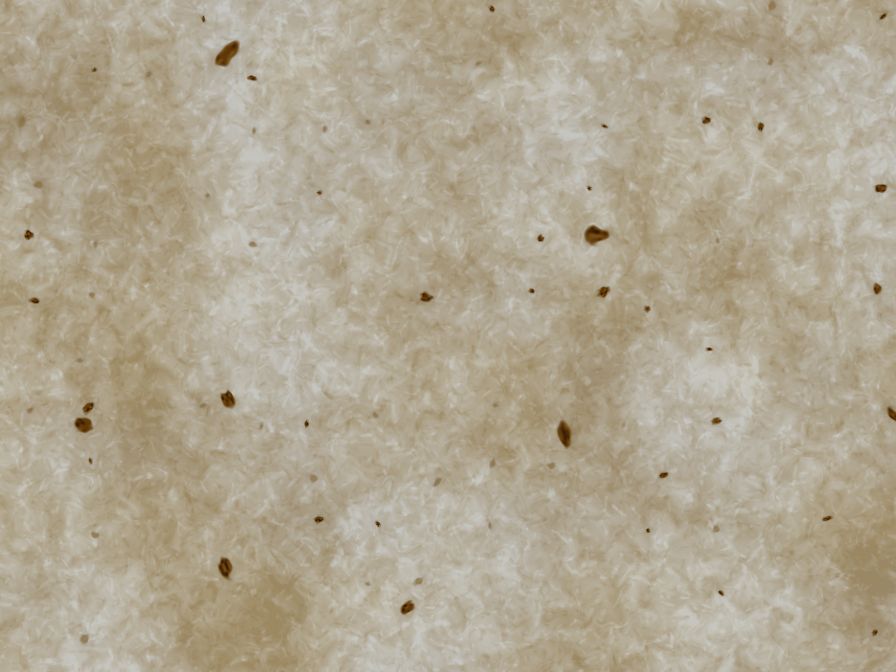
This texture is drawn by a Shadertoy shader. Its source:

```glsl
// Pale felted fibre pulp with soft creases and scattered brown husk specks
#define FIBRE_LAYERS 6
#define FIBRE_CELLS 27.0
#define FIBRE_STRENGTH 0.78
#define BROAD_MOTTLE 1.2
#define FINE_MOTTLE 1.0
#define CREASE_DEPTH 0.27
#define MEAN_TONE 0.585
#define LARGE_SPECK_SHARE 0.42
#define SMALL_SPECK_SHARE 0.30

const vec3 SHADOW = vec3(0.62, 0.55, 0.415);
const vec3 LIGHT = vec3(0.75, 0.735, 0.69);
const vec3 HUSK_PALE = vec3(0.58, 0.47, 0.29);
const vec3 HUSK_RIM = vec3(0.50, 0.36, 0.13);
const vec3 HUSK_MID = vec3(0.38, 0.22, 0.03);
const vec3 HUSK_DARK = vec3(0.20, 0.10, 0.01);

// Integer hash: three random values per cell and seed
vec3 hash3(vec2 cell, int seed) {
    uvec3 v = uvec3(ivec3(ivec2(cell) + 4096, seed));
    v = v * 1664525u + 1013904223u;
    v.x += v.y * v.z; v.y += v.z * v.x; v.z += v.x * v.y;
    v ^= v >> 16u;
    v.x += v.y * v.z; v.y += v.z * v.x; v.z += v.x * v.y;
    return vec3(v >> 8u) / 16777216.0;
}

mat2 rotation(float a) {
    return mat2(cos(a), -sin(a), sin(a), cos(a));
}

float noise(vec2 p) {
    vec2 i = floor(p), f = fract(p);
    f = f * f * (3.0 - 2.0 * f);
    vec2 e = vec2(1.0, 0.0);
    return mix(mix(hash3(i, 1).x, hash3(i + e, 1).x, f.x),
               mix(hash3(i + e.yx, 1).x, hash3(i + e.xx, 1).x, f.x), f.y);
}

float fbm(vec2 p) {
    float sum = 0.0, amp = 0.5333;
    for (int i = 0; i < 4; i++) {
        sum += amp * noise(p);
        p = rotation(0.65) * p * 2.03 + 7.3;
        amp *= 0.5;
    }
    return sum;
}

// One layer of short, stubby, bent strands; most faint, a few bright
float fibres(vec2 p, int seed, float soft) {
    vec2 home = floor(p);
    float sum = 0.0;
    for (int y = -1; y <= 1; y++)
    for (int x = -1; x <= 1; x++) {
        vec2 cell = home + vec2(x, y);
        vec3 place = hash3(cell, seed), kind = hash3(cell, seed + 50);
        vec2 q = rotation(6.2832 * place.z) * (p - cell - place.xy);
        float halfLen = mix(0.22, 0.75, kind.x * kind.x);
        float along = q.x / halfLen;
        q.y += (kind.y - 0.5) * 0.8 * q.x * q.x;
        float width = mix(0.10, 0.27, kind.y) * sqrt(max(1.0 - along * along, 0.0));
        float cover = 1.0 - smoothstep(width * 0.3 - soft, width + soft, abs(q.y));
        cover *= 1.0 - smoothstep(0.7, 1.0, abs(along));
        sum += cover * mix(-0.22, 0.36, pow(kind.z, 1.5));
    }
    return sum;
}

// Rounded, slightly ragged husk flakes, at most one per cell
vec3 specks(vec3 colour, vec2 p, float size, float share, vec2 radii, int seed, float px) {
    vec2 cell = floor(p / size);
    vec3 place = hash3(cell, seed), kind = hash3(cell, seed + 1);
    if (kind.x > share) return colour;
    vec2 q = p - (cell + 0.3 + 0.4 * place.xy) * size;
    q = rotation(6.2832 * place.z) * q;
    float radius = mix(radii.x, radii.y, kind.y * kind.y);
    float stretch = mix(1.0, 1.4, kind.z);
    q *= vec2(1.0 / stretch, stretch);
    float ragged = noise(q / radius * 1.3 + place.xy * 40.0) - 0.5;
    float d = length(q) - radius * (1.0 + 0.6 * ragged);
    float grain = noise(q / radius * 2.2 + place.yx * 60.0);
    vec3 husk = mix(HUSK_DARK, HUSK_MID, smoothstep(0.1, 0.6, grain));
    husk = mix(husk, HUSK_RIM, 0.6 * smoothstep(0.6, 0.95, grain));
    husk = mix(husk, HUSK_RIM, 0.6 * smoothstep(-0.35 * radius, 0.0, d));
    // Some of the small flakes are thin and tan
    float thin = step(0.5, fract(kind.y * 37.0)) * step(radius, 0.007);
    husk = mix(husk, HUSK_PALE, 0.85 * thin);
    colour *= 1.0 - 0.06 * exp(-max(d, 0.0) / 0.004);
    float edge = 1.3 * px + 0.0004;
    return mix(colour, husk, (1.0 - 0.25 * thin) * (1.0 - smoothstep(-edge, edge, d)));
}

void mainImage(out vec4 fragColor, in vec2 fragCoord) {
    vec2 p = fragCoord / iResolution.y;
    float px = 1.0 / iResolution.y;

    // Broad mottling, wandering creases and a faint upright weave
    vec2 warp = vec2(noise(p * 5.0), noise(p * 5.0 + 31.0)) * 0.07;
    float tone = MEAN_TONE + BROAD_MOTTLE * (fbm((p + warp) * 4.5) - 0.5);
    float swell = noise((p + warp) * 2.6 + 11.0) - 0.5;
    tone += 0.2 * swell - CREASE_DEPTH * (exp(-pow(swell / 0.055, 2.0)) - 0.15);
    tone += 0.12 * (noise(p * vec2(45.0, 7.0)) - 0.5);

    // Fine mottling, bent by its own noise into small chips
    vec2 bend = vec2(noise(p * 38.0 + 5.0), noise(p * 38.0 + 90.0)) * 0.025;
    tone += FINE_MOTTLE * (fbm((p + bend) * 42.0) - 0.5);

    // Felted strands at several sizes
    for (int i = 0; i < FIBRE_LAYERS; i++) {
        float cells = FIBRE_CELLS * (1.0 + 0.32 * float(i));
        vec2 q = rotation(1.1 * float(i)) * (p + 0.3 * bend) * cells + 3.7 * float(i);
        tone += FIBRE_STRENGTH * fibres(q, 100 + i, 0.5 * px * cells);
    }

    vec3 colour = mix(SHADOW, LIGHT, clamp(tone, -0.1, 1.2));
    colour += (noise(p * 9.0 + 70.0) - 0.5) * vec3(0.012, 0.004, -0.022);

    colour = specks(colour, p, 0.085, SMALL_SPECK_SHARE, vec2(0.003, 0.0075), 300, px);
    colour = specks(colour, p, 0.25, LARGE_SPECK_SHARE, vec2(0.009, 0.021), 400, px);
    fragColor = vec4(colour, 1.0);
}
```
